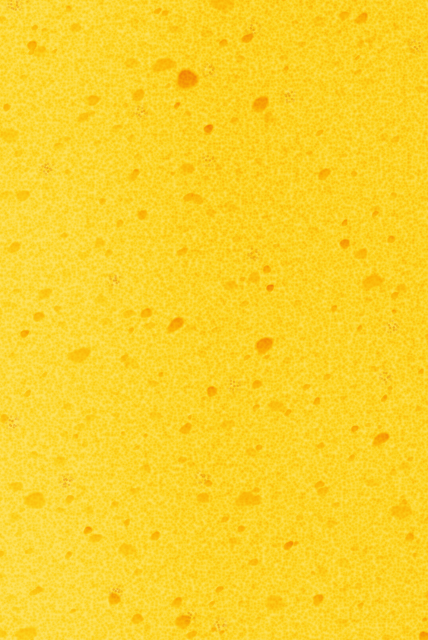
This texture is drawn by a Shadertoy shader. Its source:

```glsl
const vec3 PALE  = vec3(0.99, 0.872, 0.325);
const vec3 BODY  = vec3(0.985, 0.82, 0.105);
const vec3 DEEP  = vec3(0.98, 0.70, 0.02);
const vec3 EMBER = vec3(0.94, 0.50, 0.03);
const vec3 STAIN = vec3(0.90, 0.56, 0.06);

const float FINE_CELLS   = 135.0;  // foam cells across the width
const float MID_CELLS    = 88.0;
const float COARSE_CELLS = 34.0;
const float FINE_GAIN    = 1.3;
const float MID_GAIN     = 0.9;
const float COARSE_GAIN  = 0.4;
const float BASE_TONE    = 0.29;
const float PORE_SOFT    = 0.25;   // rim width relative to the radius
const float STAIN_CELLS  = 6.0;
const float STAIN_SHARE  = 0.35;

vec3 hash3(vec2 p) {
    vec3 q = fract(p.xyx * vec3(0.1031, 0.1030, 0.0973));
    q += dot(q, q.yxz + 33.33);
    return fract((q.xxy + q.yzz) * q.zyx);
}

// Distance to the nearest jittered point
float cellular(vec2 p) {
    vec2 cell = floor(p);
    float nearest = 2.0;
    for (int y = -1; y <= 1; y++)
    for (int x = -1; x <= 1; x++) {
        vec2 id = cell + vec2(x, y);
        nearest = min(nearest, length(id + hash3(id).xy - p));
    }
    return nearest;
}

// Scattered oval pits, darker under their upper rim
float pores(vec2 p, float cells, float share, vec2 radii, vec2 depths, float seed) {
    vec2 cell = floor(p * cells);
    float pixel = 1.0 / iResolution.x;
    float depth = 0.0;
    for (int y = -1; y <= 1; y++)
    for (int x = -1; x <= 1; x++) {
        vec2 id = cell + vec2(x, y);
        vec3 place = hash3(id + seed);
        vec3 shape = hash3(id + seed + 71.7);
        if (place.z > share) continue;

        float radius = mix(radii.x, radii.y, shape.x);
        vec2 q = p - (id + place.xy) / cells;
        float tilt = mix(-0.3, 0.9, shape.y);
        vec2 r = mat2(cos(tilt), -sin(tilt), sin(tilt), cos(tilt)) * q;
        r *= vec2(0.85, mix(1.0, 1.4, shape.z)) / radius;

        float angle = atan(r.y, r.x + 1e-5);
        float wobble = 0.09 * sin(2.0 * angle + 40.0 * shape.x)
                     + 0.07 * sin(3.0 * angle + 50.0 * shape.z);
        float soft = max(PORE_SOFT, pixel / radius);
        float pit = 1.0 - smoothstep(1.0 - soft, 1.0 + soft, length(r) + wobble);
        float shade = 0.9 + 0.25 * clamp(q.y / radius, -1.0, 1.0);
        float strength = mix(depths.x, depths.y, shape.y * shape.y);
        depth = max(depth, pit * shade * strength);
    }
    return depth;
}

// Loose patches that the stained specks gather in
float stainPatches(vec2 p) {
    vec2 cell = floor(p * STAIN_CELLS);
    float cover = 0.0;
    for (int y = -1; y <= 1; y++)
    for (int x = -1; x <= 1; x++) {
        vec2 id = cell + vec2(x, y);
        vec3 place = hash3(id + 211.0);
        if (place.z > STAIN_SHARE) continue;
        float d = length(p - (id + place.xy) / STAIN_CELLS);
        cover = max(cover, 1.0 - smoothstep(0.002, 0.026, d));
    }
    return cover;
}

vec3 foamColor(float tone) {
    vec3 color = mix(BODY, PALE, clamp(tone, 0.0, 1.15));
    color = mix(color, DEEP, clamp(-tone, 0.0, 1.0));
    return mix(color, EMBER, clamp(-tone - 1.0, 0.0, 1.0));
}

void mainImage(out vec4 fragColor, in vec2 fragCoord) {
    vec2 p = fragCoord / iResolution.x;
    vec2 uv = fragCoord / iResolution.xy;

    // Light falls in from the left and fades upward
    float light = 0.42 * (1.0 - smoothstep(0.0, 0.6, uv.x)) - 0.13;
    light -= 0.2 * (uv.y - 0.5);
    light += 0.07 * sin(7.0 * p.x + 4.0 * p.y) * sin(5.0 * p.y - 3.0 * p.x + 1.0);

    // Foam grain: dark pits, pale crumbs and soft mottling
    float fine = cellular(p * FINE_CELLS) - 0.43;
    float crumbs = 0.43 - cellular(p * MID_CELLS + 37.0);
    float mottle = cellular(p * COARSE_CELLS + 83.0) - 0.43;
    float grain = FINE_GAIN * fine + MID_GAIN * crumbs + COARSE_GAIN * mottle;

    // Pores from large to small
    float depth = pores(p, 6.0, 0.5, vec2(0.012, 0.023), vec2(0.8, 2.2), 11.0);
    depth = max(depth, pores(p, 12.0, 0.5, vec2(0.008, 0.014), vec2(0.55, 1.9), 53.0));
    depth = max(depth, pores(p, 24.0, 0.34, vec2(0.005, 0.009), vec2(0.4, 1.4), 97.0));

    float calm = 1.0 - 0.6 * clamp(depth, 0.0, 1.0);
    vec3 color = foamColor(BASE_TONE + light + grain * calm - depth);

    // Stained specks
    float specks = 1.0 - smoothstep(0.15, 0.5, cellular(p * 120.0 + 9.0));
    color = mix(color, STAIN, 0.6 * specks * stainPatches(p));

    fragColor = vec4(color, 1.0);
}
```
